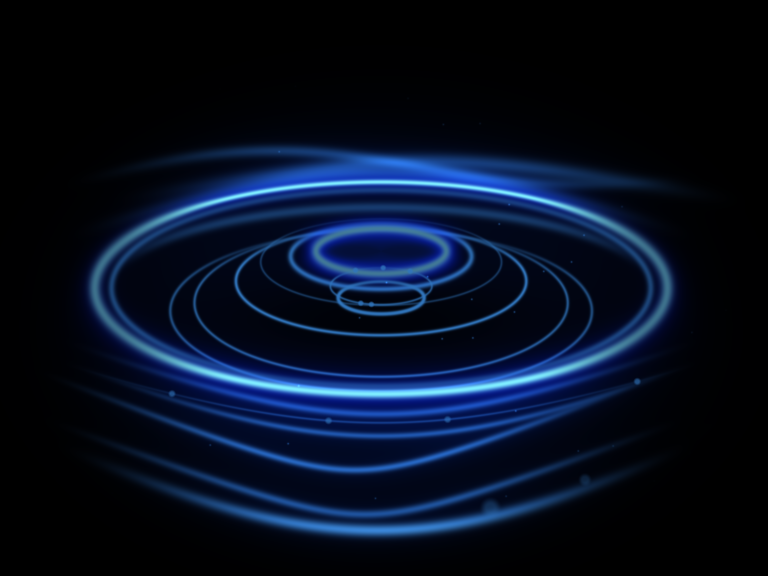
Write a Shadertoy shader that draws this background.

```glsl
#define CENTER vec2(-0.005, 0.0)
#define DISC_RADII vec2(0.497, 0.184)
#define CORE_POS vec2(0.0, 0.064)
#define CORE_RADII vec2(0.113, 0.039)
#define NAVY vec3(0.006, 0.04, 0.155)
#define ELECTRIC vec3(0.01, 0.09, 0.80)
#define STEEL vec3(0.19, 0.46, 0.74)
#define TEAL vec3(0.28, 0.51, 0.57)
#define CYAN vec3(0.50, 0.93, 1.0)
#define HAIRLINE 0.0022
#define SPECK_CELLS 16.0

// Approximate signed distance to an axis-aligned ellipse
float ellipseDist(vec2 p, vec2 r) {
    float f = length(p / r);
    return f * (f - 1.0) / max(length(p / (r * r)), 1e-4);
}

float softLine(float d, float width) {
    float w = max(width, 0.75 / iResolution.y);
    return exp(-d * d / (w * w));
}

// Thin orbit, fading towards its far (upper) side
void orbit(inout vec3 col, vec2 p, float y, vec2 r, float width, float strength) {
    p.y -= y;
    float fade = mix(1.0, 0.3, smoothstep(0.2, 1.0, p.y / r.y));
    float line = softLine(ellipseDist(p, r), width);
    col = mix(col, STEEL, line * strength * fade);
}

// Height of a hyperbolic strand: flat in the middle, sloped at both ends
float strandHeight(float x, float base, float slope, float bend) {
    return base + slope * (sqrt(x * x + bend * bend) - bend);
}

// Glowing strand, dissolving to the left and right
vec3 strand(vec2 p, float base, float slope, float bend, float width, float strength) {
    float d = p.y - strandHeight(p.x, base, slope, bend);
    d /= sqrt(1.0 + 0.5 * slope * slope);
    float fade = 1.0 - smoothstep(0.12, 0.56, abs(p.x));
    vec3 halo = vec3(0.005, 0.045, 0.17) * exp(-abs(d) / 0.022);
    return (STEEL * softLine(d, width) + halo) * strength * fade;
}

void bead(inout vec3 col, vec2 p, vec2 pos, float radius, float strength) {
    float d = length(p - pos);
    col = mix(col, STEEL, strength * (1.0 - smoothstep(0.4 * radius, 1.3 * radius, d)));
}

vec2 hash2(vec2 cell) {
    vec2 s = vec2(dot(cell, vec2(127.1, 311.7)), dot(cell, vec2(269.5, 183.3)));
    return fract(sin(s) * 43758.5);
}

// One tiny point in some of the grid cells
float specks(vec2 p) {
    vec2 g = p * SPECK_CELLS, cell = floor(g);
    vec2 rnd = hash2(cell);
    float d = length(fract(g) - 0.15 - 0.7 * rnd) / SPECK_CELLS;
    return softLine(d, 0.0018) * step(0.86, hash2(cell + 7.0).x);
}

void mainImage(out vec4 fragColor, in vec2 fragCoord) {
    vec2 p = (fragCoord - 0.5 * iResolution.xy) / iResolution.y - CENTER;
    float disc = ellipseDist(p, DISC_RADII);
    float outside = smoothstep(-0.01, 0.01, disc);

    // Navy haze with a dark hollow inside the disc
    float reach = length((p - vec2(0.0, -0.06)) / vec2(0.50, 0.35));
    float hollow = length((p - vec2(0.0, -0.06)) / vec2(0.36, 0.10));
    vec3 col = NAVY * exp(-pow(reach, 4.0)) * mix(0.75, 0.45, outside);
    col *= 1.0 - 0.75 * exp(-hollow * hollow);

    // Strands below the disc
    vec3 veil = strand(p, -0.219, 0.42, 0.35, 0.006, 0.55);
    veil += strand(p, -0.257, 0.48, 0.43, 0.005, 0.60);
    veil += strand(p, -0.234, 0.38, 0.43, HAIRLINE, 0.35);
    veil += strand(p + vec2(0.045, 0.0), -0.316, 0.40, 0.14, 0.006, 0.75);
    veil += strand(p + vec2(0.028, 0.0), -0.393, 0.38, 0.14, 0.007, 0.60);
    veil += strand(p + vec2(0.010, 0.0), -0.421, 0.55, 0.43, 0.010, 0.65);
    veil += TEAL * 0.35 * softLine(p.y + 0.421 - 0.55 * p.x * p.x, 0.010) * exp(-p.x * p.x * 18.0);

    // Strands above the disc
    float wave = 0.026 * sin(6.0 * p.x);
    veil += strand(p + vec2(0.0, wave), 0.222, -0.10, 0.20, 0.010, 0.42);
    veil += strand(p - vec2(0.08, 0.0), 0.220, -0.20, 0.26, 0.013, 0.42);
    veil += strand(p, 0.200, -0.42, 0.43, 0.012, 0.40);
    col += veil * outside;

    // Soft arc and fine orbits on the disc
    float arc = softLine(ellipseDist(p, vec2(0.465, 0.140)), 0.009);
    col = mix(col, STEEL, 0.45 * arc * smoothstep(0.02, 0.13, p.y));
    orbit(col, p, -0.040, vec2(0.366, 0.140), 0.0030, 0.60);
    orbit(col, p, -0.026, vec2(0.324, 0.128), 0.0028, 0.70);
    orbit(col, p, 0.012, vec2(0.252, 0.094), 0.0032, 0.95);
    orbit(col, p, 0.045, vec2(0.209, 0.075), HAIRLINE, 0.40);
    orbit(col, p, 0.055, vec2(0.157, 0.057), 0.0050, 0.85);

    // Core: filled eye with a glowing rim
    float core = ellipseDist(p - CORE_POS, CORE_RADII);
    col = mix(col, vec3(0.015, 0.06, 0.22), 1.0 - smoothstep(-0.02, 0.0, core));
    col += ELECTRIC * 0.85 * exp(-pow(abs(core) / 0.016, 1.5));
    col = mix(col, TEAL, 0.9 * softLine(core, 0.008));
    orbit(col, p, 0.003, vec2(0.088, 0.032), HAIRLINE, 0.65);
    orbit(col, p, -0.017, vec2(0.0745, 0.028), 0.0034, 0.95);
    col = mix(col, STEEL, 0.6 * softLine(ellipseDist(p + vec2(0.0, 0.017), vec2(0.0745, 0.028)), 0.003));

    // Rim of the disc: bright front, thin back, teal flanks
    float flank = smoothstep(0.50, 0.95, abs(p.x) / DISC_RADII.x);
    float front = smoothstep(0.6, -0.8, p.y / DISC_RADII.y);
    front = 1.0 - smoothstep(-0.8, 0.6, p.y / DISC_RADII.y);
    float rimWidth = mix(mix(0.0045, 0.0075, front), 0.010, flank);
    float glowWidth = mix(0.012, 0.020, front);
    col += ELECTRIC * mix(0.9, 0.5, flank) * exp(-abs(disc) / glowWidth);
    float inner = ellipseDist(p, vec2(0.468, 0.170));
    col = mix(col, STEEL, softLine(inner, 0.006) * mix(0.45, 0.55, flank));
    col = mix(col, mix(CYAN, TEAL, flank), softLine(disc, rimWidth) * mix(1.0, 0.85, flank));

    // Beads on the lower strand and on the small orbit
    for (int i = 0; i < 5; i++) {
        float k = float(i);
        float x = -0.363 + 0.255 * k + 0.05 * sin(2.8 * k);
        bead(col, p, vec2(x, strandHeight(x, -0.234, 0.38, 0.43)), 0.006, i < 4 ? 0.6 : 0.0);
        float a = i < 3 ? 0.96 + 0.57 * k : 3.86 + 0.22 * (k - 1.0);
        bead(col, p, vec2(0.0, 0.003) + vec2(0.088, 0.032) * vec2(cos(a), sin(a)), 0.005, 0.8);
    }
    bead(col, p, vec2(0.19, -0.382), 0.016, 0.35);
    bead(col, p, vec2(0.354, -0.333), 0.010, 0.25);

    col += STEEL * 0.45 * specks(p) * exp(-pow(reach, 6.0));
    fragColor = vec4(clamp(col, 0.0, 1.0), 1.0);
}
```
